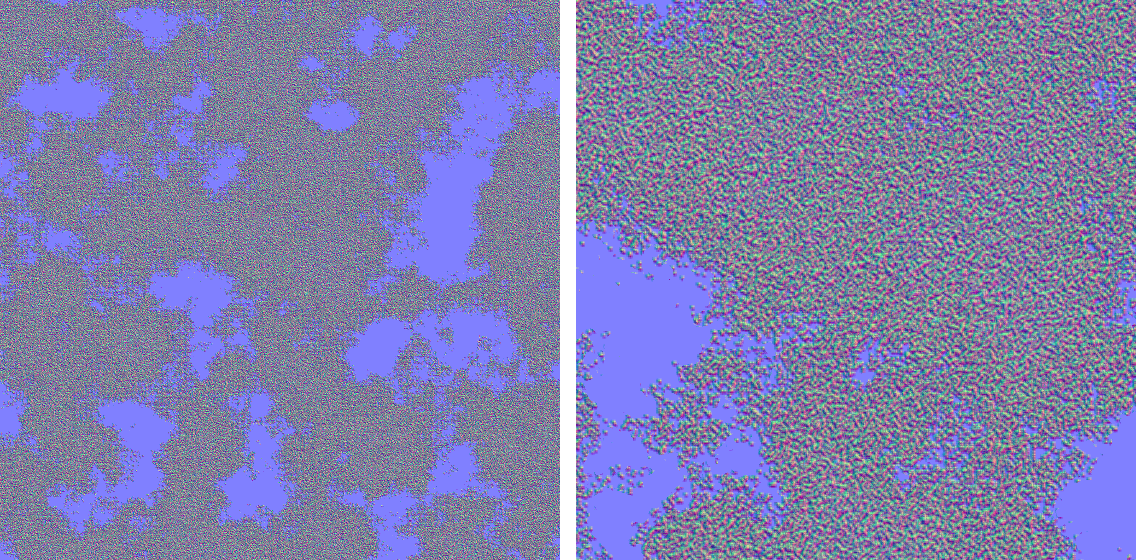
Left, the full canvas; right, a detail of the centre.
Give the GLSL for this texture map, as a Shadertoy shader.

```glsl
// Tangent-space normal map of a flat surface with cloudy patches of fine, rough grit.

float hash(ivec2 cell, uint seed) {
    uvec2 q = uvec2(cell) * uvec2(1597u, 3812u) + seed * 7919u;
    uint n = q.x * 747796405u ^ (q.y + 2891u) * 277803737u;
    n = (n ^ (n >> 15)) * 2246822519u;
    n = (n ^ (n >> 13)) * 3266489917u;
    return float((n ^ (n >> 16)) >> 8) / 16777216.0;
}

float valueNoise(vec2 p, uint seed) {
    ivec2 i = ivec2(floor(p));
    vec2 f = fract(p);
    f = f * f * (3.0 - 2.0 * f);
    return mix(mix(hash(i, seed), hash(i + ivec2(1, 0), seed), f.x),
               mix(hash(i + ivec2(0, 1), seed), hash(i + ivec2(1, 1), seed), f.x), f.y);
}

// Cloudy coverage with ragged outlines, from 0 to 1
float patches(vec2 uv) {
    float sum = 0.0, total = 0.0, weight = 1.0;
    vec2 p = uv * 8.5;
    for (int octave = 0; octave < 6; octave++) {
        sum += weight * valueNoise(p, uint(octave) + 23u);
        total += weight;
        weight *= 0.68;
        p = mat2(1.6, 1.2, -1.2, 1.6) * p + vec2(3.7, 8.3);
    }
    return sum / total;
}

// Height of one grain; empty cells stay level
float grain(ivec2 cell, float density) {
    return hash(cell, 1u) < density ? 0.15 + 0.85 * hash(cell, 2u) : 0.0;
}

float gritHeight(vec2 p, float density) {
    ivec2 i = ivec2(floor(p));
    vec2 f = fract(p);
    return mix(mix(grain(i, density), grain(i + ivec2(1, 0), density), f.x),
               mix(grain(i + ivec2(0, 1), density), grain(i + ivec2(1, 1), density), f.x), f.y);
}

vec3 gritNormal(vec2 p, float density) {
    vec2 slope = vec2(gritHeight(p + vec2(1.0, 0.0), density),
                      gritHeight(p + vec2(0.0, 1.0), density)) - gritHeight(p, density);
    return normalize(vec3(-24.0 * slope, 1.0));
}

void mainImage(out vec4 fragColor, in vec2 fragCoord) {
    vec2 uv = fragCoord / iResolution.y;
    float density = smoothstep(0.36, 0.66, patches(uv));

    // Average four neighbouring normals to soften the grit
    vec3 normal = vec3(0.0);
    for (int k = 0; k < 4; k++) {
        vec2 offset = vec2(k & 1, k >> 1) - 1.0;
        normal += 0.25 * gritNormal(uv * 1024.0 + offset, density);
    }
    fragColor = vec4(normal * 0.5 + 0.5, 1.0);
}
```
